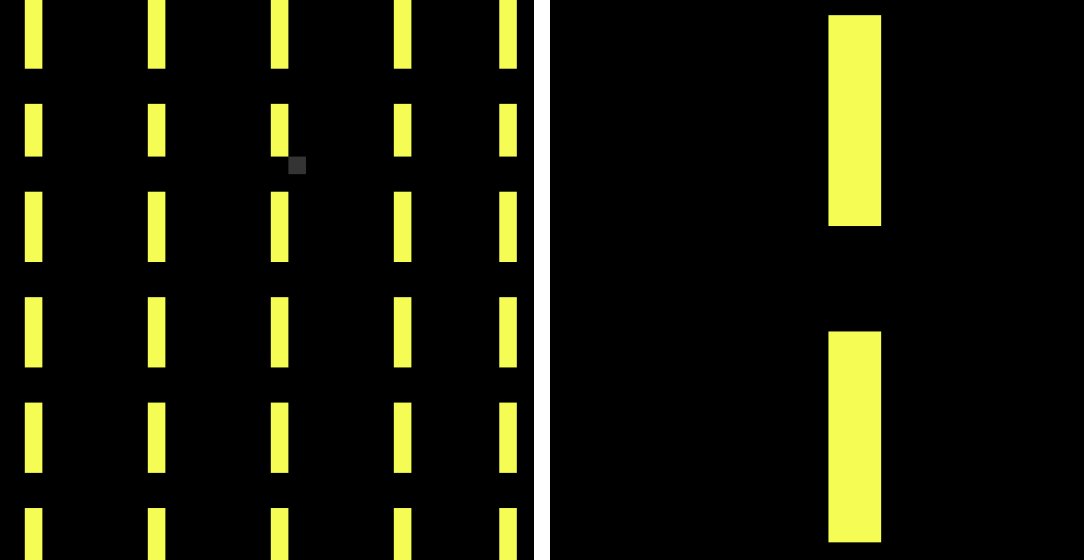
Left, the full canvas; right, a detail of the centre.
Give the GLSL for this pattern, as a Shadertoy shader.

```glsl
// Yellow dashed vertical stripes on black, laid on a square cell grid, with one gray cell.

const float CELL = 0.03138;            // grid cell, as a fraction of canvas height
const int   COLUMNS = 5;
const int   ROWS = 6;
const vec2  FIRST = vec2(1.411, -0.09); // first dash corner from the top left, in cells
const vec2  PITCH = vec2(7.0, 6.0);     // dash spacing in cells
const float DASH_LENGTH = 4.0;
const int   NARROW_COLUMN = 4;          // column set one cell closer to its neighbour
const int   SHORT_ROW = 1;              // row whose dashes lose one cell
const vec3  BACKGROUND = vec3(0.0);
const vec3  YELLOW = vec3(0.96, 0.99, 0.33);
const vec3  GRAY = vec3(0.205);

// Smoothed coverage of the interval from start to start + size.
float span(float x, float start, float size, float pixel) {
    float enter = clamp((x - start) / pixel + 0.5, 0.0, 1.0);
    float leave = clamp((x - start - size) / pixel + 0.5, 0.0, 1.0);
    return enter - leave;
}

float columnStart(int i) {
    return FIRST.x + PITCH.x * float(i) - (i >= NARROW_COLUMN ? 1.0 : 0.0);
}

float rowStart(int j) {
    return FIRST.y + PITCH.y * float(j) - (j > SHORT_ROW ? 1.0 : 0.0);
}

float rowLength(int j) {
    return DASH_LENGTH - (j == SHORT_ROW ? 1.0 : 0.0);
}

void mainImage(out vec4 fragColor, in vec2 fragCoord) {
    // Cell coordinates with the origin at the top left
    vec2 p = vec2(fragCoord.x, iResolution.y - fragCoord.y) / (iResolution.y * CELL);
    float pixel = 1.0 / (iResolution.y * CELL);

    // Dashes are the product of column and row coverage
    float columns = 0.0;
    for (int i = 0; i < COLUMNS; i++)
        columns += span(p.x, columnStart(i), 1.0, pixel);

    float rows = 0.0;
    for (int j = 0; j < ROWS; j++)
        rows += span(p.y, rowStart(j), rowLength(j), pixel);

    // Single gray cell, diagonally below the short dash of the middle column
    vec2 corner = vec2(columnStart(COLUMNS / 2) + 1.0,
                       rowStart(SHORT_ROW) + rowLength(SHORT_ROW));
    float marker = span(p.x, corner.x, 1.0, pixel) * span(p.y, corner.y, 1.0, pixel);

    vec3 color = mix(BACKGROUND, GRAY, marker);
    color = mix(color, YELLOW, columns * rows);
    fragColor = vec4(color, 1.0);
}
```
